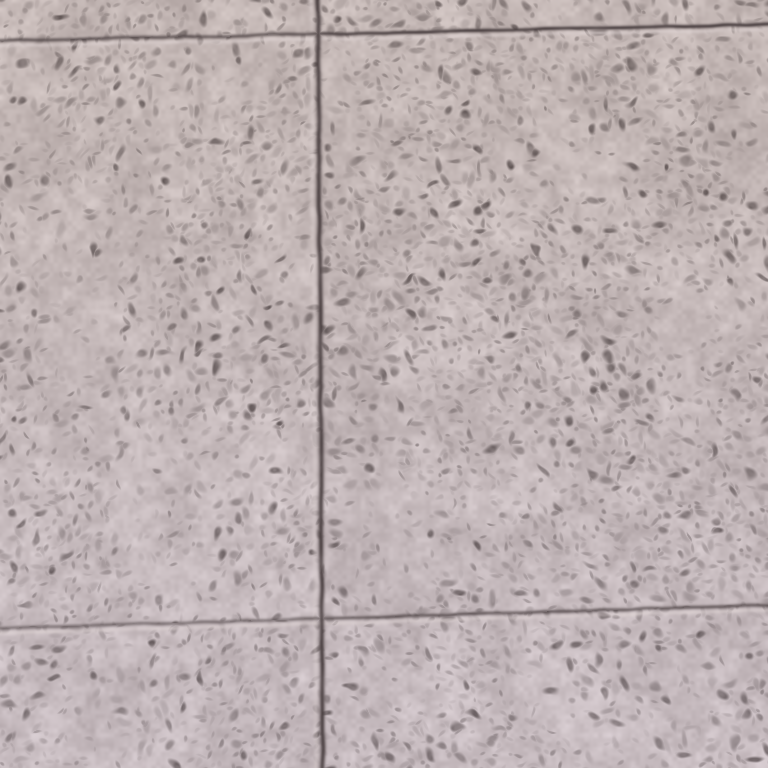
A Shadertoy shader for this texture:

```glsl
// Speckled stone paving: large pale slabs, slightly askew, split by thin dark joints.
// Slab coordinates come from two leaning joint families; mineral flecks are jittered,
// noise-warped ellipses scattered in grid cells over a mottled ground.

const vec3 STONE_SHADE = vec3(0.685, 0.638, 0.636);
const vec3 STONE_PALE  = vec3(0.870, 0.828, 0.826);
const vec3 FLECK       = vec3(0.365, 0.325, 0.325);
const vec3 GROOVE      = vec3(0.285, 0.245, 0.250);
const vec3 LOWER_TINT  = vec3(1.005, 1.005, 1.030);
const vec3 UPPER_TINT  = vec3(0.985, 0.978, 0.968);

const float SLAB         = 0.7625;               // slab size
const vec2  UPRIGHT      = vec2(0.4206, -0.0065); // joint x at the bottom, lean
const vec2  LOWER_JOINT  = vec2(0.182, 0.030);    // joint y at the left, slope
const vec2  UPPER_JOINT  = vec2(0.947, 0.021);
const float UPRIGHT_WIDTH = 0.0036;              // soft half widths
const float LEVEL_WIDTH   = 0.0028;
const float COARSE_CELL  = 0.021;
const float FINE_CELL    = 0.0135;
const float WARP         = 0.006;

float hash(vec2 p) {
    vec3 q = fract(vec3(p.xyx) * 0.1031);
    q += dot(q, q.yzx + 33.33);
    return fract((q.x + q.y) * q.z);
}

float noise(vec2 p) {
    vec2 i = floor(p), f = fract(p);
    f = f * f * (3.0 - 2.0 * f);
    return mix(mix(hash(i), hash(i + vec2(1, 0)), f.x),
               mix(hash(i + vec2(0, 1)), hash(i + vec2(1, 1)), f.x), f.y);
}

float bell(float d, float width) {
    return exp(-d * d / (width * width));
}

// Darkness of the flecks in one grid layer
float flecks(vec2 p, float cell, vec2 slab, float grain) {
    vec2 home = floor(p / cell);
    float ink = 0.0;
    for (int j = -1; j <= 1; j++)
    for (int i = -1; i <= 1; i++) {
        vec2 id = home + vec2(i, j);
        vec2 seed = id + slab * 37.0 + 211.0;
        vec2 centre = (id + 0.1 + 0.8 * vec2(hash(seed), hash(seed + 71.3))) * cell;

        // Denser in clusters, sparser between them
        float density = mix(0.28, 0.92, smoothstep(0.3, 0.7, noise(centre * 10.0 + slab * 5.0 + 40.0)));
        float present = step(hash(seed + 13.7), density);

        float angle = mix(-0.5, 1.0, mod(slab.x, 2.0)) + (hash(seed + 29.1) - 0.5) * 2.4;
        float c = cos(angle), s = sin(angle);
        vec2 q = mat2(c, -s, s, c) * (p - centre);
        vec2 radii = cell * vec2(mix(0.26, 0.53, hash(seed + 43.9)),
                                 mix(0.16, 0.28, hash(seed + 57.5)));
        float body = 1.0 - smoothstep(0.35, 1.3, length(q / radii));
        float depth = hash(seed + 91.7);
        ink = max(ink, present * body * mix(0.18, 0.82, depth * depth));
    }
    return ink * mix(0.75, 1.2, grain);
}

void mainImage(out vec4 fragColor, in vec2 fragCoord) {
    vec2 p = fragCoord / iResolution.xy;

    // Slab grid with slightly uneven joints
    vec2 wobble = 0.0022 * (vec2(noise(p.yx * vec2(38.0, 3.0)),
                                 noise(p * vec2(38.0, 3.0) + 17.0)) - 0.5);
    float low = LOWER_JOINT.x + LOWER_JOINT.y * p.x;
    float high = UPPER_JOINT.x + UPPER_JOINT.y * p.x;
    vec2 grid = vec2((p.x - UPRIGHT.x - UPRIGHT.y * p.y) / SLAB,
                     (p.y - low) / (high - low)) + wobble / SLAB;
    vec2 slab = floor(grid);
    vec2 joint = (grid - floor(grid + 0.5)) * SLAB;

    // Mottled ground
    float grain = noise(p * 165.0 + 9.0);
    float mottle = 0.34 * noise(p * 17.0 + slab * 7.0 + 30.0)
                 + 0.38 * noise(p * 68.0 + 5.0) + 0.28 * grain;
    vec3 color = mix(STONE_SHADE, STONE_PALE, mottle);

    // Flecks in two sizes
    vec2 bend = vec2(noise(p * 78.0 + 3.0), noise(p * 78.0 + 61.0)) - 0.5;
    vec2 warped = p + WARP * bend;
    float coarse = flecks(warped, COARSE_CELL, slab, grain);
    float fine = flecks(warped + 3.7, FINE_CELL, slab, grain);
    color = mix(color, FLECK, clamp(max(coarse, 0.55 * fine), 0.0, 1.0));
    color *= mix(LOWER_TINT, UPPER_TINT, smoothstep(0.0, 1.0, p.y));

    // Worn pale lips beside the joints
    float lip = 0.5 * bell(joint.x + 0.0085, 0.0035) + 0.6 * bell(joint.y + 0.0065, 0.0030);
    color = mix(color, STONE_PALE, lip * mix(0.5, 1.0, noise(p * 50.0)));

    // Joints, fainter low down and towards the left
    float wear = mix(0.82, 1.0, noise(p * 45.0 + 23.0));
    float levelStrength = mix(0.56, 0.88, p.y) * mix(0.82, 1.08, smoothstep(0.35, 0.5, p.x));
    float upright = 0.92 * bell(joint.x, UPRIGHT_WIDTH);
    float level = levelStrength * bell(joint.y, LEVEL_WIDTH);
    color = mix(color, GROOVE, clamp(max(upright, level) * wear, 0.0, 1.0));

    fragColor = vec4(color, 1.0);
}
```
